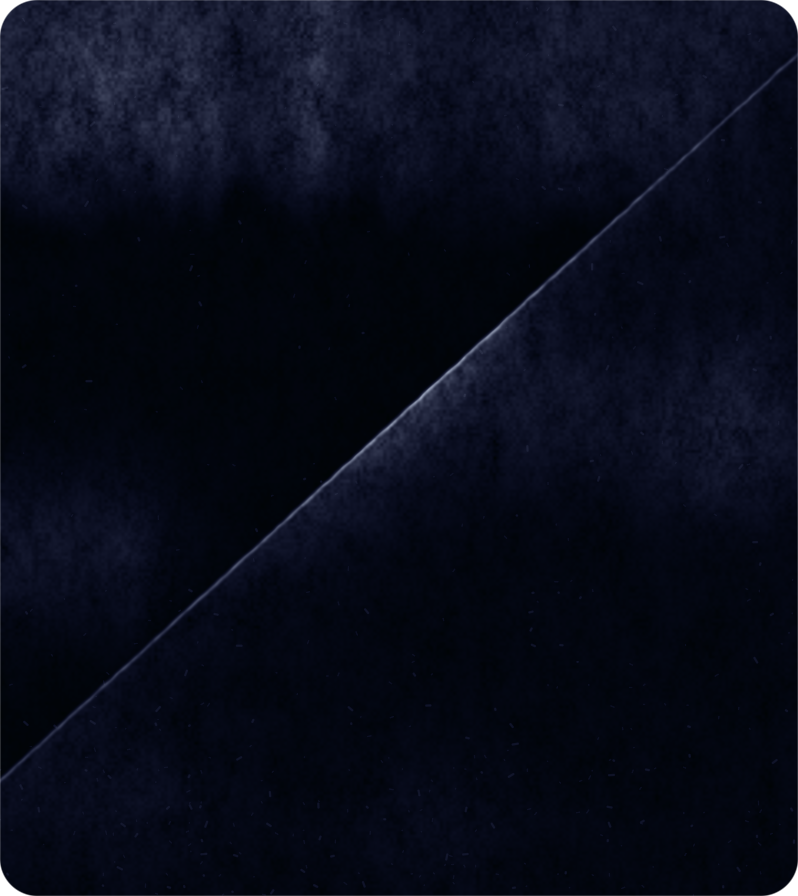
Reproduce this texture procedurally as a Shadertoy shader.

```glsl
// Draws dark navy velvet: two layers of cloth split by a lit diagonal fold.

const float SEAM_START = 0.130;
const float SEAM_SLOPE = 0.911;

float hash(vec2 p) {
    vec3 q = fract(p.xyx * vec3(0.1031, 0.1030, 0.0973));
    q += dot(q, q.yzx + 33.33);
    return fract((q.x + q.y) * q.z);
}

float noise(vec2 p) {
    vec2 i = floor(p), f = fract(p);
    f = f * f * (3.0 - 2.0 * f);
    return mix(mix(hash(i), hash(i + vec2(1, 0)), f.x),
               mix(hash(i + vec2(0, 1)), hash(i + vec2(1, 1)), f.x), f.y);
}

float fbm(vec2 p) {
    float sum = 0.0, amp = 0.5;
    for (int i = 0; i < 4; i++) {
        sum += amp * noise(p);
        p = mat2(1.6, 1.2, -1.2, 1.6) * p + 17.0;
        amp *= 0.5;
    }
    return sum / 0.9375;
}

// Soft elliptical highlight
float glow(vec2 p, vec2 centre, vec2 radius) {
    vec2 q = (p - centre) / radius;
    return exp(-dot(q, q));
}

// Mottled pile with short vertical fibres, averaging near one
float pile(vec2 p) {
    float clumps = fbm(p * vec2(42.0, 26.0));
    float fibres = noise(p * vec2(150.0, 85.0) + 9.0);
    float grain = noise(p * 270.0 + 31.0);
    return max(0.0, 1.0 + 1.3 * (clumps - 0.5) + 0.55 * (fibres - 0.5) + 0.65 * (grain - 0.5));
}

// Scattered lint: one short, randomly turned fibre per chosen cell
float lint(vec2 p, float cells, float density) {
    vec2 id = floor(p * cells), q = fract(p * cells) - 0.5;
    q -= 0.5 * (vec2(hash(id + 3.0), hash(id + 7.0)) - 0.5);
    float angle = 6.283 * hash(id + 11.0);
    vec2 dir = vec2(cos(angle), sin(angle));
    float reach = 0.16 * hash(id + 19.0);
    float dist = length(q - dir * clamp(dot(q, dir), -reach, reach));
    return step(1.0 - density, hash(id)) * smoothstep(0.11, 0.02, dist);
}

// Light on the cloth above the fold
float upperLight(vec2 p) {
    float ragged = 0.07 * (fbm(p * vec2(22.0, 7.0)) - 0.5);
    float band = smoothstep(0.735, 0.875, p.y + ragged);
    float folds = 0.65 + 0.7 * noise(vec2(p.x * 17.0 + p.y * 1.5, p.y * 2.5));
    float light = band * mix(0.092, 0.052, smoothstep(0.32, 0.62, p.x)) * folds;
    light += 0.055 * glow(p, vec2(0.345, 0.93), vec2(0.026, 0.12));
    light += 0.050 * glow(p, vec2(0.150, 0.92), vec2(0.080, 0.08));
    light -= 0.025 * glow(p, vec2(0.275, 0.90), vec2(0.025, 0.12));
    light += 0.042 * glow(p, vec2(0.040, 0.390), vec2(0.130, 0.080));
    light += 0.022 * glow(p, vec2(0.145, 0.385), vec2(0.030, 0.085));
    return max(light, 0.0) + 0.005;
}

// Light on the cloth below the fold, depth measured from the seam
float lowerLight(vec2 p, float depth) {
    float light = 0.009 + 0.024 * exp(-depth / 0.035);
    float middle = exp(-pow((p.x - 0.465) / 0.125, 2.0));
    light += 0.155 * middle * exp(-depth / 0.030);
    light += 0.038 * glow(p, vec2(0.60, 0.555), vec2(0.130, 0.085));
    light += 0.064 * glow(p, vec2(0.81, 0.515), vec2(0.090, 0.075));
    light += 0.018 * glow(p, vec2(0.84, 0.600), vec2(0.070, 0.050));
    light += 0.010 * glow(p, vec2(0.80, 0.780), vec2(0.130, 0.140));
    light += 0.020 * glow(p, vec2(0.13, 0.110), vec2(0.110, 0.080));
    light += 0.014 * glow(p, vec2(0.48, 0.080), vec2(0.100, 0.070));
    return light;
}

vec3 navy(float light) {
    float blue = light + 0.13 * sqrt(light / (light + 0.05));
    return vec3(light, light * 1.04 + 0.013, blue);
}

float roundedBox(vec2 p, vec2 halfSize, float radius) {
    vec2 q = abs(p) - halfSize + radius;
    return length(max(q, 0.0)) + min(max(q.x, q.y), 0.0) - radius;
}

void mainImage(out vec4 fragColor, in vec2 fragCoord) {
    vec2 p = fragCoord / iResolution.y;
    vec2 size = iResolution.xy / iResolution.y;
    float pixel = 1.0 / iResolution.y;

    // Signed distance to the fold, positive below it
    float depth = (SEAM_START + SEAM_SLOPE * p.x - p.y) / length(vec2(1.0, SEAM_SLOPE));
    depth += 0.0012 * (noise(p * 90.0) - 0.5);
    float below = smoothstep(-pixel, pixel, depth);

    // Cloth shading and pile
    float shadow = 1.0 - 0.5 * exp(-abs(depth) / 0.025);
    float light = mix(upperLight(p) * shadow, lowerLight(p, max(depth, 0.0)), below);
    light *= pile(p);

    // Bright rim of the fold
    float rimPower = 0.13 + 0.15 * exp(-pow((p.x - 0.46) / 0.22, 2.0));
    float rim = exp(-pow((depth - 0.0012) / 0.0021, 2.0));
    light += rim * rimPower * (0.65 + 0.7 * noise(p * 130.0));

    // Stray fibres, denser toward the bottom
    float density = mix(0.13, 0.035, smoothstep(0.05, 0.35, p.y));
    light += 0.055 * lint(p, 55.0, density) + 0.035 * lint(p + 4.3, 85.0, density);

    // Rounded swatch on white
    float edge = roundedBox(p - 0.5 * size, 0.5 * size, 0.042);
    vec3 colour = mix(navy(light), vec3(1.0), smoothstep(-pixel, pixel, edge));
    fragColor = vec4(colour, 1.0);
}
```
